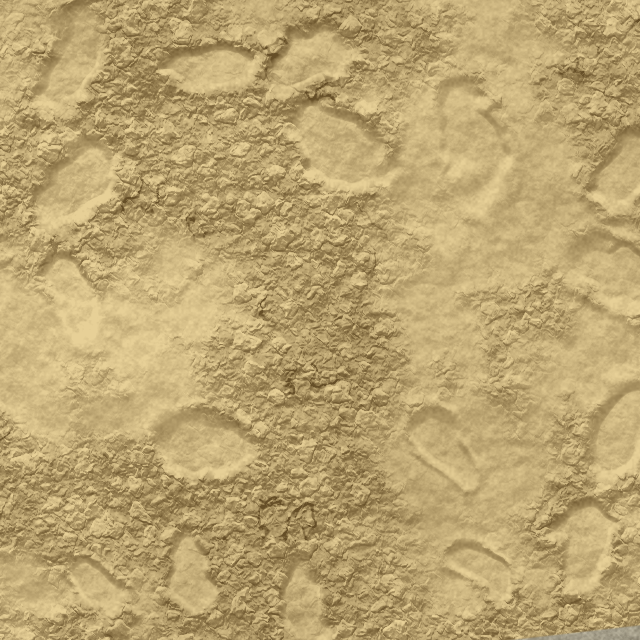
Reproduce this texture procedurally as a three.js fragment shader.

```glsl
#define SHADE_COLOR vec3(0.44, 0.35, 0.19)
#define SUNLIT_COLOR vec3(0.88, 0.79, 0.57)
#define SLAB_COLOR vec3(0.62, 0.61, 0.56)
#define LIGHT_DIR vec2(-0.24, 0.97)
#define CLOD_SCALE 36.0
#define PRINT_SCALE 4.8
#define PRINT_DEPTH 0.02
#define GRAIN_SCALE 270.0
#define GRAIN_AMOUNT 0.2
#define CONTRAST 1.22
#define SLOPE_STEP 0.0013

varying vec2 vUv;

float hash(vec2 p) {
  vec3 q = fract(p.xyx * 0.1031);
  q += dot(q, q.yzx + 33.33);
  return fract((q.x + q.y) * q.z);
}

vec2 hash2(vec2 p) {
  return vec2(hash(p), hash(p + 57.0));
}

float noise(vec2 p) {
  vec2 i = floor(p), f = fract(p);
  f = f * f * (3.0 - 2.0 * f);
  float low = mix(hash(i), hash(i + vec2(1.0, 0.0)), f.x);
  float high = mix(hash(i + vec2(0.0, 1.0)), hash(i + 1.0), f.x);
  return mix(low, high, f.y);
}

float fbm(vec2 p) {
  float sum = 0.0, weight = 0.52;
  for (int i = 0; i < 5; i++) {
    sum += weight * noise(p);
    p = mat2(1.6, 1.2, -1.2, 1.6) * p + 17.0;
    weight *= 0.5;
  }
  return sum;
}

// Scattered lumps, mostly small, height in canvas units
float clods(vec2 p, float scale) {
  vec2 q = p * scale, cell = floor(q);
  float height = 0.0;
  for (int y = -1; y <= 1; y++)
  for (int x = -1; x <= 1; x++) {
    vec2 id = cell + vec2(x, y);
    float size = hash(id + scale);
    float radius = mix(0.1, 0.62, size * size);
    vec2 d = (q - id - 0.1 - 0.8 * hash2(id + 131.0)) / radius;
    height = max(height, radius * sqrt(max(0.0, 1.0 - dot(d, d))));
  }
  return height / scale;
}

// Pressed hollows with raised rims: x = height, y = inside mask, z = rim mask
vec3 prints(vec2 p) {
  p += 0.05 * (vec2(noise(p * 12.0), noise(p * 12.0 + 40.0)) - 0.5);
  p += 0.018 * (vec2(noise(p * 42.0), noise(p * 42.0 + 90.0)) - 0.5);
  vec2 q = p * PRINT_SCALE, cell = floor(q);
  vec3 result = vec3(0.0);
  for (int y = -1; y <= 1; y++)
  for (int x = -1; x <= 1; x++) {
    vec2 id = cell + vec2(x, y);
    vec2 rnd = hash2(id + 7.0);
    float present = step(0.3, hash(id + 23.0));
    float angle = 3.1416 * rnd.x;
    float c = cos(angle), s = sin(angle);
    vec2 d = mat2(c, -s, s, c) * (q - id - 0.25 - 0.5 * hash2(id + 71.0));
    float r = length(d / mix(vec2(0.28, 0.16), vec2(0.5, 0.29), rnd.y));
    float inside = present * (1.0 - smoothstep(0.68, 1.06, r));
    float rim = present * exp(-20.0 * (r - 1.17) * (r - 1.17));
    result.x += PRINT_DEPTH * (0.25 * rim - inside * mix(0.4, 1.0, rnd.y));
    result.yz = max(result.yz, vec2(inside, rim));
  }
  return result;
}

// Surface: x = height, y = roughness, z = lump height
vec3 surface(vec2 p) {
  vec3 hollow = prints(p);
  vec2 fromChurned = p - vec2(0.32, 0.52);
  float churned = fbm(p * 4.2 + 3.0) + 0.1 * exp(-9.0 * dot(fromChurned, fromChurned));
  churned += 0.05 * hollow.z + 0.16 * (noise(p * 26.0 + 11.0) - 0.5);
  float rough = smoothstep(0.4, 0.68, churned) * (1.0 - 0.92 * hollow.y);
  vec2 w = p + 0.013 * (vec2(noise(p * 75.0), noise(p * 75.0 + 30.0)) - 0.5);
  w += 0.005 * (vec2(noise(p * 170.0), noise(p * 170.0 + 30.0)) - 0.5);
  float lumps = clods(w, CLOD_SCALE) + clods(w + 3.1, CLOD_SCALE * 2.1)
              + clods(w + 5.7, CLOD_SCALE * 4.0);
  float height = hollow.x + 0.06 * fbm(p * 5.0) + mix(0.004, 0.024, rough) * fbm(p * 44.0);
  height += 0.7 * lumps * mix(0.06, 1.0, rough);
  return vec3(height, rough, lumps);
}

void main() {
  vec2 p = vUv;
  vec2 offset = SLOPE_STEP * LIGHT_DIR;
  vec3 away = surface(p - offset);
  vec3 toward = surface(p + offset);
  float slope = (away.x - toward.x) / (2.0 * SLOPE_STEP);
  float rough = away.y;

  // Relief shading, with darker hollows between the lumps
  float relief = slope / (0.8 + abs(slope));
  float tone = 0.79 - 0.1 * rough + relief * (relief < 0.0 ? 0.46 : 0.31);
  tone -= 0.14 * rough * (1.0 - smoothstep(0.0, 0.011, away.z));
  tone += 0.34 * (fbm(p * 3.0 + 50.0) - 0.5);

  // Sand grains
  float grain = 0.6 * noise(p * GRAIN_SCALE) + 0.4 * noise(p * GRAIN_SCALE * 0.47) - 0.5;
  tone += GRAIN_AMOUNT * grain * (1.0 + 0.5 * rough);

  // Sparse drying cracks
  float crack = 1.0 - smoothstep(0.006, 0.022, abs(fbm(p * 11.0 + 8.0) - 0.5));
  tone -= 0.4 * crack * rough * smoothstep(0.72, 0.82, noise(p * 10.0 + 61.0));
  tone = 0.7 + CONTRAST * (tone - 0.7);

  // Sand colour and the slab edge in the lower right corner
  vec3 color = mix(SHADE_COLOR, SUNLIT_COLOR, clamp(tone, -0.1, 1.06));
  float slab = 1.0 - smoothstep(-0.002, 0.002, p.y - 0.115 * (p.x - 0.8));
  color = mix(color, SLAB_COLOR + 0.2 * grain, 0.8 * slab);
  gl_FragColor = vec4(color, 1.0);
}
```
